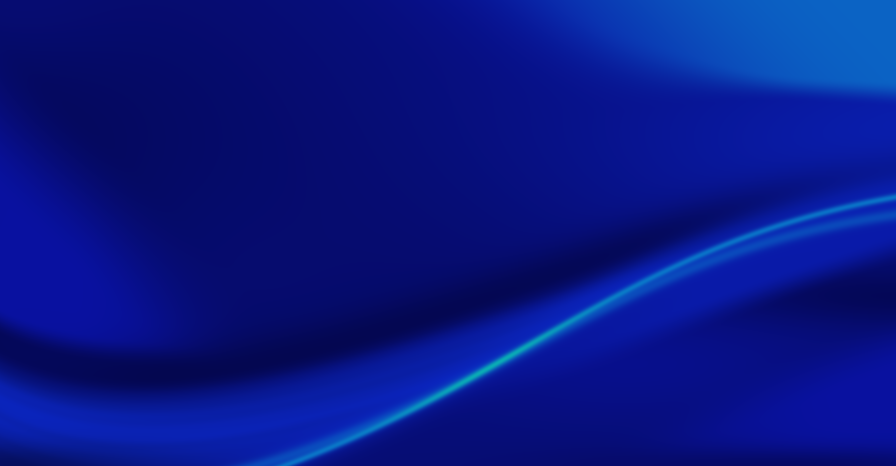
A Shadertoy shader for this background:

```glsl
// Deep blue silk backdrop: a soft ribbon sweeps upward with a cyan streak along it.
// Smooth curves give the folds, smoothsteps and gaussians shade them,
// and layered sines add faint fibres that follow the ribbon.

const vec3 NAVY       = vec3(0.015, 0.025, 0.32);
const vec3 INDIGO     = vec3(0.025, 0.055, 0.48);
const vec3 ROYAL      = vec3(0.035, 0.070, 0.64);
const vec3 COBALT     = vec3(0.040, 0.140, 0.72);
const vec3 AZURE      = vec3(0.045, 0.390, 0.77);
const vec3 STREAK     = vec3(0.040, 0.500, 0.80);
const vec3 TEAL       = vec3(0.040, 0.740, 0.70);
const float CURVE_MID = 0.60;       // x of the inflection shared by the folds
const float STREAK_SLOPE = 1.1;
const float STREAK_WIDTH = 0.0075;
const float CROSSING = 0.08;        // how fast the companion line fans out
const float FIBRE_GAIN = 0.07;

// Cubic fold: height, slope and bend about the inflection.
float fold(float x, float height, float slope, float bend) {
    float d = x - CURVE_MID;
    return height + slope * d - bend * d * d * d;
}

float gauss(float d, float width) {
    d /= width;
    return exp(-d * d);
}

// Elliptical soft light.
float glow(vec2 p, vec2 centre, vec2 radius) {
    vec2 d = (p - centre) / radius;
    return exp(-dot(d, d));
}

// Signed distance to the S-shaped streak.
float streakDistance(vec2 p, float aspect) {
    float d = p.x - CURVE_MID;
    float rise = d < 0.0 ? 0.45 : 0.37;
    float t = tanh(d * STREAK_SLOPE / rise);
    float slope = STREAK_SLOPE * (1.0 - t * t) / aspect;
    return (p.y - 0.27 - rise * t) / sqrt(1.0 + slope * slope);
}

// Layered sines across the ribbon, slowly drifting along it.
float fibres(float across, float along) {
    float sum = 0.0;
    float amp = 0.5;
    float freq = 42.0;
    for (int i = 0; i < 4; i++) {
        sum += amp * sin(across * freq + along * 5.0 + float(i) * 1.7);
        amp *= 0.6;
        freq *= 1.8;
    }
    return sum;
}

// Dark upper field with a lit veil at the right and a fold at the left.
vec3 upperField(vec2 p) {
    vec3 col = mix(NAVY, INDIGO, 0.60 * glow(p, vec2(0.25, 0.38), vec2(0.25, 0.30)));
    col = mix(col, INDIGO, 0.60 * glow(p, vec2(0.0, 1.0), vec2(0.16, 0.16)));
    col = mix(col, INDIGO * 1.08, smoothstep(0.25, 1.15, p.x * 0.9 + p.y * 0.55));
    col = mix(col, mix(ROYAL, COBALT, 0.8), 0.9 * glow(p, vec2(1.08, 0.70), vec2(0.36, 0.22)));

    // Veil in the upper right corner, sharper towards the right.
    float edge = 0.79 + 0.10 * (1.0 - p.x);
    float softness = mix(0.14, 0.020, smoothstep(0.4, 0.9, p.x));
    float veil = smoothstep(-softness, softness * 1.8, p.y - edge);
    float reach = smoothstep(0.32, 1.08, p.x + 0.5 * (p.y - 0.92));
    vec3 veilColor = mix(ROYAL, AZURE, smoothstep(0.05, 1.0, reach));
    col = mix(col, veilColor, veil * smoothstep(0.0, 0.5, reach));

    // Left fold: diagonal upper edge, curved lower edge.
    float diagonal = 0.79 - 1.9 * p.x;
    float lowerEdge = 0.215 + 0.085 * exp(-p.x * 11.0);
    float lit = smoothstep(0.14, -0.22, p.y - diagonal);
    lit *= smoothstep(-0.02, 0.04, p.y - lowerEdge);
    lit *= 1.0 - smoothstep(0.08, 0.34, p.x);
    return mix(col, ROYAL, 0.95 * lit);
}

// Fabric below the streak, with a shadow and a lit lower corner.
vec3 lowerField(vec2 p) {
    vec3 col = mix(NAVY, INDIGO, 0.85);
    col = mix(col, ROYAL, 0.50 * glow(p, vec2(0.70, 0.22), vec2(0.24, 0.13)));
    float cornerEdge = 0.03 + 0.75 * (p.x - 0.70);
    float corner = smoothstep(0.08, -0.05, p.y - cornerEdge) * smoothstep(0.62, 0.95, p.x);
    col = mix(col, ROYAL, 0.90 * corner);
    col = mix(col, NAVY, 0.85 * glow(p, vec2(1.0, 0.365), vec2(0.19, 0.06)));
    return mix(col, NAVY, 0.75 * glow(p, vec2(0.90, 0.0), vec2(0.25, 0.04)));
}

void mainImage(out vec4 fragColor, in vec2 fragCoord) {
    vec2 p = fragCoord / iResolution.xy;

    // Signed distances to the ribbon top, the streak and the ribbon hem.
    float top = p.y - fold(p.x, 0.377, 0.66, 0.64) - 0.12 * exp(-p.x * 8.0);
    float streak = streakDistance(p, iResolution.x / iResolution.y);
    float hem = p.y - fold(p.x, 0.190, 0.72, 0.20);

    // Upper field, darkened just above the ribbon.
    float shade = 0.70 * smoothstep(0.0, 0.2, p.x) * (1.0 - 0.6 * smoothstep(0.7, 1.0, p.x));
    vec3 col = mix(upperField(p), NAVY * 0.88, shade * gauss(top - 0.02, 0.06));

    // Ribbon between its top and the streak.
    vec3 ribbon = mix(INDIGO, COBALT, 0.85 * gauss(top + 0.11, 0.10));
    ribbon = mix(ribbon, COBALT, 0.60 * glow(p, vec2(0.0, 0.10), vec2(0.22, 0.10)));
    ribbon *= 1.0 - 0.35 * glow(p, vec2(0.0, 0.0), vec2(0.20, 0.05));
    ribbon *= 1.0 + FIBRE_GAIN * fibres(top, p.x);
    col = mix(col, ribbon, smoothstep(0.015, -0.065, top));

    // Fabric under the streak, with the lit hem band on the right.
    vec3 under = lowerField(p);
    float band = smoothstep(-0.035, 0.035, hem) * smoothstep(0.45, 0.80, p.x);
    under = mix(under, mix(ROYAL, COBALT, 0.55), 0.9 * band);
    col = mix(col, under, smoothstep(0.008, -0.02, streak));

    // Streak: halo, a companion line crossing it and a bright core, teal at the middle.
    float teal = gauss(p.x - 0.55, 0.10);
    float companion = streak + CROSSING * (p.x - 0.53);
    col = mix(col, COBALT * 1.1, 0.50 * gauss(streak - 0.012, 0.035));
    col = mix(col, STREAK, 0.45 * gauss(companion, STREAK_WIDTH * 1.7));
    col = mix(col, mix(STREAK, TEAL, teal), 0.85 * gauss(streak, STREAK_WIDTH));
    fragColor = vec4(clamp(col, 0.0, 1.0), 1.0);
}
```
